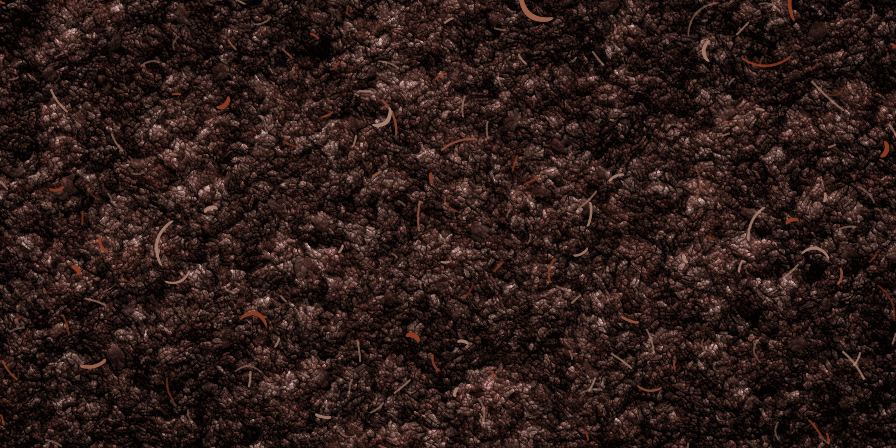
A WebGL 1 fragment shader for this texture:

```glsl
precision highp float;
uniform vec2 u_resolution;

#define GRIT_SCALE 135.0
#define GRAIN_SCALE 70.0
#define CRUMB_SCALE 31.0
#define CLOD_SCALE 13.0
#define MOUND_SCALE 5.0
#define PEBBLE_SCALE 9.0
#define PEBBLE_SHARE 0.42
#define FIBRE_SHARE 0.45
#define VIGNETTE 1.6
#define LIGHT vec2(-0.42, 0.9)
#define TAN_FIBRE vec3(0.66, 0.50, 0.43)
#define RUST_FIBRE vec3(0.55, 0.23, 0.13)

vec2 hash2(vec2 c) {
  return fract(sin(vec2(dot(c, vec2(127.1, 311.7)), dot(c, vec2(269.5, 183.3)))) * 43758.5);
}

mat2 turn(float a) {
  return mat2(cos(a), sin(a), -sin(a), cos(a));
}

// Cellular lumps lit from above: x = tone with unit spread, y = lump id
vec2 lumps(vec2 q) {
  vec2 cell = floor(q), f = fract(q), toCentre = vec2(0.0);
  float near = 9.0, next = 9.0, id = 0.0;
  for (int j = -1; j <= 1; j++) {
    for (int i = -1; i <= 1; i++) {
      vec2 o = vec2(float(i), float(j));
      vec2 d = f - o - hash2(cell + o);
      float len = length(d);
      if (len < near) {
        next = near;
        near = len;
        toCentre = d;
        id = hash2(cell + o + 41.3).x - 0.5;
      } else {
        next = min(next, len);
      }
    }
  }
  float lit = 0.15 + id + 1.1 * dot(toCentre, LIGHT);
  float tone = mix(-0.5, lit, smoothstep(0.0, 0.35, next - near));
  return vec2((tone + 0.065) * 2.4, id);
}

// Scattered rounded stones with a shadow below
float addPebbles(vec2 q, float tone, float px) {
  vec2 cell = floor(q);
  vec2 rnd = hash2(cell + 7.7);
  vec2 d = fract(q) - mix(vec2(0.35), vec2(0.65), hash2(cell + 3.1));
  d = turn(rnd.y * 6.28) * d;
  float radius = mix(0.09, 0.23, rnd.y * rnd.y);
  float angle = atan(d.y, d.x);
  float rim = radius * (0.86 + 0.09 * sin(angle * 2.0) + 0.05 * sin(angle * 5.0 + rnd.x * 9.0));
  vec2 flat_ = d * turn(rnd.y * 6.28);
  float present = step(rnd.x, PEBBLE_SHARE);
  float shadow = 1.0 - smoothstep(0.7, 1.2, length(flat_ + LIGHT * 0.07) / radius);
  float body = 1.0 - smoothstep(rim - px, rim + px, length(d));
  float shade = 0.3 + 0.75 * dot(flat_, LIGHT) / radius + 0.4 * tone;
  tone -= 0.9 * shadow * present;
  return mix(tone, shade, body * present * 0.9);
}

// Bent root hairs and wood chips laid over the soil
vec3 addFibres(vec3 soil, vec2 q, float px, float halfWidth) {
  vec2 cell = floor(q);
  vec2 rnd = hash2(cell + 19.4), kind = hash2(cell + 63.9);
  vec2 d = fract(q) - mix(vec2(0.4), vec2(0.6), hash2(cell + 5.6));
  d = turn(rnd.y * 6.28) * d;
  float reach = mix(0.09, 0.34, kind.x * kind.x);
  d.y += (kind.y - 0.5) * 4.0 * (d.x * d.x - reach * reach * 0.4);
  float dist = length(vec2(max(abs(d.x) - reach, 0.0), d.y));
  float w = halfWidth * (1.0 + 2.0 * pow(kind.y, 8.0));
  float mask = 1.0 - smoothstep(w - px * 0.5, w + px * 0.7, dist);
  vec3 tint = mix(TAN_FIBRE, RUST_FIBRE, smoothstep(0.55, 0.75, fract(kind.x * 7.3)));
  return mix(soil, tint, mask * step(rnd.x, FIBRE_SHARE) * mix(0.4, 1.0, kind.y));
}

void main() {
  vec2 p = gl_FragCoord.xy / u_resolution.y;
  float px = 1.0 / u_resolution.y;

  // Layered sines roughen the lump outlines
  vec2 wp = p + 0.010 * sin(p.yx * vec2(23.0, 19.0) + 2.0 * sin(p * 11.0));
  wp += 0.004 * sin(p.yx * vec2(83.0, 71.0) + 2.0 * sin(p * 47.0));
  wp += 0.002 * sin(p.yx * vec2(211.0, 187.0) + wp * 90.0);

  // Relief from broad mounds down to grit
  vec2 grain = lumps(turn(0.6) * wp * GRAIN_SCALE);
  vec2 crumb = lumps(wp * vec2(0.85, 1.1) * CRUMB_SCALE + 17.0);
  float tone = 0.45 * lumps(turn(1.1) * p * GRIT_SCALE + 5.0).x;
  tone += 0.55 * grain.x + 0.45 * crumb.x;
  tone += 0.38 * lumps(wp * vec2(0.85, 1.15) * CLOD_SCALE + 31.0).x;
  tone += 0.28 * lumps(wp * vec2(0.8, 1.2) * MOUND_SCALE + 53.0).x;
  tone = addPebbles(turn(0.35) * wp * PEBBLE_SCALE + 40.0, tone, px * PEBBLE_SCALE);

  // Darker towards the corners
  vec2 fromCentre = gl_FragCoord.xy / u_resolution - vec2(0.45, 0.5);
  tone += VIGNETTE * (0.17 - dot(fromCentre, fromCentre));

  // Warm brown ramp, paler and greyer in the highlights
  float red = clamp(0.175 + 0.14 * tone + 0.018 * tone * tone, 0.015, 0.8);
  float hue = 0.10 * crumb.y + 0.08 * grain.y;
  vec3 soil = red * vec3(1.0, 0.53 + 0.32 * red + hue, 0.41 + 0.45 * red + hue);

  soil = addFibres(soil, turn(0.5) * p * 6.0 + 11.0, px * 6.0, 0.013);
  soil = addFibres(soil, turn(0.9) * p * 12.0 + 70.0, px * 12.0, 0.024);
  gl_FragColor = vec4(soil, 1.0);
}
```
